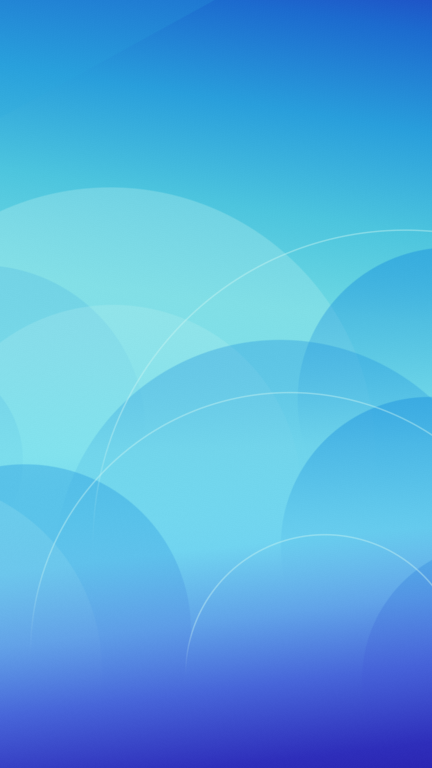
Reproduce this background procedurally as a WebGL 2 fragment shader.

```glsl
#version 300 es
precision highp float;

uniform vec2 u_resolution;
out vec4 fragColor;

// Lengths are in canvas widths, origin at the lower left.
const float TOP_TILT = 0.16;
const float BOTTOM_TILT = -0.12;
const float RING_WIDTH = 0.0012;
const float RING_ALPHA = 0.42;
const float GRAIN = 0.008;
const vec3 PALE = vec3(0.80, 0.96, 0.95);
const vec3 AZURE = vec3(0.10, 0.56, 0.87);
const vec3 INDIGO = vec3(0.22, 0.25, 0.82);

// Vertical gradient: colour, height
const int STOP_COUNT = 11;
const vec4 STOPS[STOP_COUNT] = vec4[](
    vec4(0.17, 0.15, 0.70, -0.06),
    vec4(0.18, 0.18, 0.73, 0.00),
    vec4(0.28, 0.40, 0.85, 0.18),
    vec4(0.38, 0.64, 0.91, 0.34),
    vec4(0.44, 0.83, 0.94, 0.51),
    vec4(0.49, 0.88, 0.93, 0.74),
    vec4(0.43, 0.85, 0.89, 1.08),
    vec4(0.30, 0.77, 0.87, 1.31),
    vec4(0.16, 0.62, 0.86, 1.55),
    vec4(0.11, 0.42, 0.81, 1.78),
    vec4(0.12, 0.33, 0.78, 1.86));

// Discs: centre, radius, fade length below the crown
const int DISC_COUNT = 10;
const vec4 DISCS[DISC_COUNT] = vec4[](
    vec4(0.255, 0.731, 0.613, 0.75),
    vec4(-0.046, 0.782, 0.382, 0.46),
    vec4(0.262, 0.637, 0.435, 0.48),
    vec4(-0.185, 0.713, 0.238, 0.42),
    vec4(1.042, 0.852, 0.353, 0.50),
    vec4(0.648, 0.470, 0.521, 0.50),
    vec4(0.995, 0.514, 0.345, 0.46),
    vec4(0.058, 0.319, 0.384, 0.55),
    vec4(-0.208, 0.227, 0.444, 0.55),
    vec4(1.157, 0.204, 0.319, 0.48));
// Positive strength tints azure, negative tints pale
const float STRENGTHS[DISC_COUNT] = float[](
    -0.28, 0.15, -0.20, 0.13, 0.48, 0.33, 0.45, 0.34, -0.15, 0.30);

// Thin rings: centre, radius
const int RING_COUNT = 3;
const vec3 RINGS[RING_COUNT] = vec3[](
    vec3(0.9375, 0.523, 0.722),
    vec3(0.671, 0.269, 0.600),
    vec3(0.752, 0.218, 0.322));

float hash(vec2 p) {
    return fract(sin(dot(p, vec2(127.1, 311.7))) * 43758.5);
}

vec3 backdrop(vec2 p) {
    float tilt = mix(BOTTOM_TILT, TOP_TILT, smoothstep(0.4, 1.3, p.y));
    float height = p.y + tilt * (p.x - 0.5);
    vec3 color = STOPS[0].rgb;
    for (int i = 1; i < STOP_COUNT; i++) {
        float t = (height - STOPS[i - 1].w) / (STOPS[i].w - STOPS[i - 1].w);
        color = mix(color, STOPS[i].rgb, clamp(t, 0.0, 1.0));
    }
    return color;
}

// Coverage above a sloping line through a point
float aboveLine(vec2 p, vec2 origin, float slope, float pixel) {
    float d = dot(p - origin, normalize(vec2(-slope, 1.0)));
    return smoothstep(-pixel, pixel, d);
}

void main() {
    float pixel = 1.0 / u_resolution.x;
    vec2 p = gl_FragCoord.xy * pixel;
    vec3 color = backdrop(p);

    // Slanted sheen in the upper left corner
    float sheen = aboveLine(p, vec2(0.0, 1.505), 0.549, pixel);
    color = mix(color, vec3(0.16, 0.66, 0.87), 0.20 * sheen);

    // Translucent discs, strongest at the crown
    for (int i = 0; i < DISC_COUNT; i++) {
        vec4 disc = DISCS[i];
        float d = length(p - disc.xy) - disc.z;
        float inside = 1.0 - smoothstep(-pixel, pixel, d);
        float drop = disc.y + disc.z - p.y;
        float fade = 1.0 - smoothstep(0.0, disc.w, drop);
        vec3 shade = mix(INDIGO, AZURE, smoothstep(0.2, 0.6, p.y));
        vec3 tint = STRENGTHS[i] < 0.0 ? PALE : shade;
        color = mix(color, tint, inside * fade * abs(STRENGTHS[i]));
    }

    // Fine rings dissolving toward their centres' height
    for (int i = 0; i < RING_COUNT; i++) {
        vec3 ring = RINGS[i];
        float d = abs(length(p - ring.xy) - ring.z);
        float line = 1.0 - smoothstep(0.0, RING_WIDTH + pixel, d);
        float fade = smoothstep(-0.05, 0.45, (p.y - ring.y) / ring.z);
        color = mix(color, PALE, line * fade * RING_ALPHA);
    }

    color += GRAIN * (hash(floor(p * 432.0)) - 0.5);
    fragColor = vec4(clamp(color, 0.0, 1.0), 1.0);
}
```
